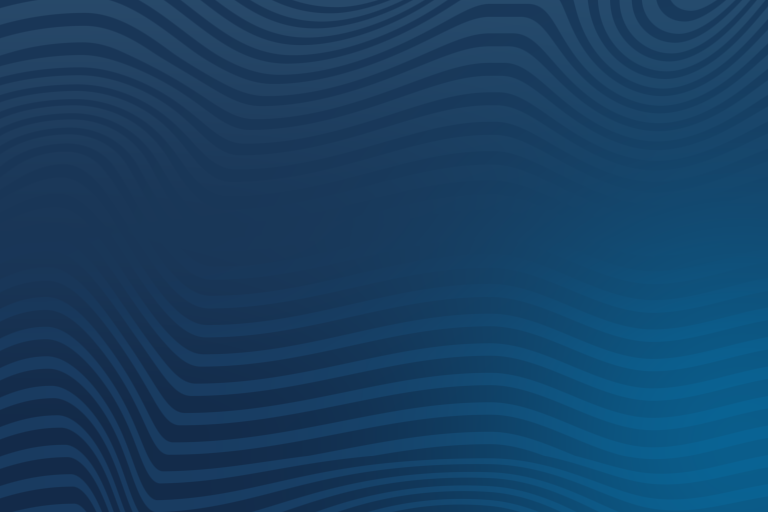
This background is drawn by a Shadertoy shader. Its source:

```glsl
// Wavy contour bands over a navy gradient with a blue glow at the lower right.

const vec3 NAVY      = vec3(0.100, 0.213, 0.342);
const vec3 DEEP_NAVY = vec3(0.075, 0.165, 0.285);
const vec3 GLOW      = vec3(0.040, 0.365, 0.545);
const vec3 PALE_BAND = vec3(0.160, 0.292, 0.420);
const vec3 BLUE_BAND = vec3(0.098, 0.232, 0.378);
const vec3 GLOW_BAND = vec3(0.035, 0.390, 0.580);

const float CREST_X = 0.957;       // middle crest, where the bands are undisplaced
const float BAND_SPACING = 0.0576;
const float BAND_OFFSET = 0.049;

float bell(float x, float center, float width) {
    float t = (x - center) / width;
    return exp(-t * t);
}

// Left crest, steep fall into a valley, then a slow climb to the middle crest.
float leftWave(float x, float y) {
    float low = smoothstep(0.66, 1.0, y);
    float crestX = mix(0.166, 0.09, smoothstep(0.0, 0.6, y)) + 0.055 * low;
    float valleyX = 0.381 + 0.293 * exp(-y / 0.254) - 0.08 * low;

    float depth = 0.078 + 0.176 * exp(-y / 0.137);
    float climb = clamp((x - valleyX) / (CREST_X - valleyX), 0.0, 1.0);
    float valley = depth * (0.5 + 0.5 * cos(3.14159 * climb));

    float shoulder = max(0.0, 1.0 - x / crestX);
    float crest = -0.04 - 0.165 * smoothstep(0.10, 0.325, y);
    crest += shoulder * shoulder * (0.023 + 0.043 * bell(y, 0.293, 0.117));
    return mix(crest, valley, smoothstep(crestX, valleyX, x));
}

// Fall from the middle crest into the right valley, then a rise to the edge.
float rightWave(float x, float y) {
    float lean = exp(-y / 0.117);
    float startX = CREST_X + 0.078 * lean;
    float valleyX = 1.275 + 0.09 * lean;
    float depth = 0.088 + 0.215 * bell(y, 0.0, 0.254);
    float floorLevel = mix(depth, 0.04, smoothstep(valleyX, 1.56, x));
    return floorLevel * smoothstep(startX, valleyX, x);
}

// Band number at a point; whole numbers lie on the band centers.
float bandPhase(vec2 p) {
    float shift = p.x < CREST_X ? leftWave(p.x, p.y) : rightWave(p.x, p.y);
    shift -= 1.2 * bell(p.x, 0.88, 0.29) * max(0.0, p.y - 0.89);
    return (p.y - shift - BAND_OFFSET) / BAND_SPACING;
}

float bandMask(float phase, float halfWidth) {
    float d = abs(fract(phase + 0.5) - 0.5);
    float blur = max(fwidth(phase), 0.001) * 0.7;
    return 1.0 - smoothstep(halfWidth - blur, halfWidth + blur, d);
}

void mainImage(out vec4 fragColor, in vec2 fragCoord) {
    // Height is one unit, width one and a half; y runs down from the top.
    vec2 uv = fragCoord / iResolution.xy;
    vec2 p = vec2(1.5 * uv.x, 1.0 - uv.y);

    // Background gradient and glow
    float glow = bell(length(p - vec2(1.45, 0.87)), 0.0, 0.55);
    float shade = smoothstep(0.45, 0.85, p.y);
    vec3 color = mix(mix(NAVY, DEEP_NAVY, shade), GLOW, glow);

    // Bands fade out toward the middle from above and below
    float topFade = 1.0 - smoothstep(-0.10, 0.46, p.y);
    float bottomFade = smoothstep(0.44, 0.72, p.y);
    float mask = bandMask(bandPhase(p), mix(0.28, 0.21, smoothstep(0.2, 0.7, p.y)));
    color = mix(color, mix(PALE_BAND, GLOW_BAND, glow), mask * topFade);
    color = mix(color, mix(BLUE_BAND, GLOW_BAND, glow), mask * bottomFade);

    fragColor = vec4(color, 1.0);
}
```
